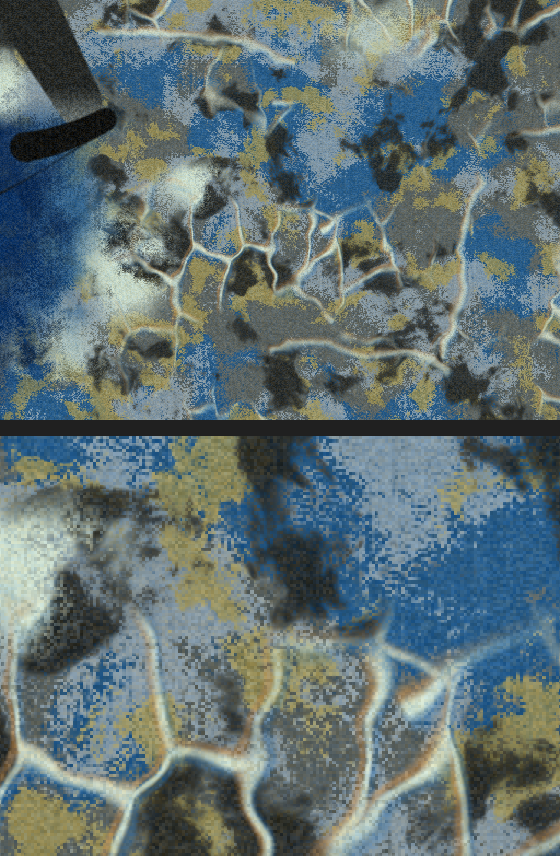
Top, the full canvas; bottom, a detail of the centre.
Write a WebGL 1 fragment shader that draws this texture.

```glsl
precision highp float;
// Sunlit rocky seabed under shallow water, with a dark limb at the upper left.
// Layered noise makes rock, sand and weed; warped cell borders and a few long
// ridges make the light veins, which get warm and cool fringes, then grain.
uniform vec2 u_resolution;

const vec3 SLATE = vec3(0.36, 0.39, 0.38);
const vec3 MIST = vec3(0.55, 0.62, 0.66);
const vec3 BLUE = vec3(0.17, 0.37, 0.54);
const vec3 NAVY = vec3(0.04, 0.17, 0.35);
const vec3 SHADOW = vec3(0.15, 0.16, 0.15);
const vec3 PALE = vec3(0.80, 0.87, 0.80);
const vec3 OLIVE = vec3(0.61, 0.57, 0.33);
const vec3 AMBER = vec3(0.72, 0.54, 0.33);

float hash(vec2 p) {
  return fract(sin(dot(p, vec2(127.1, 311.7))) * 43758.5453);
}

float noise(vec2 p) {
  vec2 i = floor(p), f = fract(p);
  f = f * f * (3.0 - 2.0 * f);
  float low = mix(hash(i), hash(i + vec2(1.0, 0.0)), f.x);
  float high = mix(hash(i + vec2(0.0, 1.0)), hash(i + 1.0), f.x);
  return mix(low, high, f.y);
}

float fbm(vec2 p) {
  float sum = 0.0, amp = 0.5;
  for (int k = 0; k < 5; k++) {
    sum += amp * noise(p);
    p = mat2(1.6, 1.2, -1.2, 1.6) * p + 7.3;
    amp *= 0.56;
  }
  return sum / 1.074;
}

vec2 wobble(vec2 p, float scale) {
  return vec2(noise(p * scale), noise(p * scale + 41.0)) - 0.5;
}

float blob(vec2 p, vec2 center, vec2 radius) {
  return 1.0 - smoothstep(0.3, 1.2, length((p - center) / radius));
}

// Distance to a tapered bar; a positive bend bows it upwards.
float bar(vec2 p, vec2 a, vec2 b, float ra, float rb, float bend) {
  vec2 ab = b - a;
  float t = clamp(dot(p - a, ab) / dot(ab, ab), 0.0, 1.0);
  vec2 spine = a + ab * t + vec2(0.0, 4.0 * bend * t * (1.0 - t));
  return length(p - spine) - mix(ra, rb, t);
}

// Difference of the two nearest cell centers: zero on a border.
float cellBorder(vec2 p) {
  vec2 i = floor(p), f = fract(p);
  float first = 9.0, second = 9.0;
  for (int y = -1; y <= 1; y++) {
    for (int x = -1; x <= 1; x++) {
      vec2 g = vec2(float(x), float(y));
      float d = length(g + vec2(hash(i + g), hash(i + g + 57.0)) - f);
      second = min(second, max(first, d));
      first = min(first, d);
    }
  }
  return second - first;
}

float veins(vec2 p, float presence) {
  float d = bar(p, vec2(1.04, 0.92), vec2(0.66, 0.74), 0.0, 0.0, -0.05);
  d = min(d, bar(p, vec2(1.36, 0.68), vec2(0.76, 0.46), 0.0, 0.0, 0.05));
  d = min(d, bar(p, vec2(0.40, 0.55), vec2(0.80, 0.24), 0.0, 0.0, 0.05));
  d = min(d, bar(p, vec2(0.66, 0.16), vec2(1.06, 0.10), 0.0, 0.0, 0.04));
  d = min(d, bar(p, vec2(0.24, 0.93), vec2(0.70, 0.86), 0.0, 0.0, 0.02));
  d = min(d, bar(p, vec2(1.14, 0.57), vec2(1.05, 0.14), 0.0, 0.0, 0.0));
  float ridge = 1.0 - smoothstep(0.002, 0.014, d);
  float web = 1.0 - smoothstep(0.01, 0.10, cellBorder(p * vec2(9.5, 5.5)));
  return max(ridge * (0.55 + 0.45 * presence), web * presence);
}

vec3 seabed(vec2 p, vec2 q, float grain) {
  float speck = 0.16 * (grain - 0.5);
  float pool = blob(q, vec2(0.84, 0.78), vec2(0.34, 0.24));
  float rock = fbm(q * 6.0) + speck - 0.13 * pool;
  vec3 col = mix(BLUE, SLATE, smoothstep(0.36, 0.45, rock));
  float haze = fbm(q * 9.0 + 13.0) + speck * 1.6;
  col = mix(col, MIST, 0.85 * smoothstep(0.51, 0.62, haze));

  // Deep water on the left, then weed and crevices.
  float edge = 0.25 + 0.25 * (p.y - 0.6) + 0.3 * (fbm(p * 8.0) - 0.5);
  float deep = (1.0 - smoothstep(-0.08, 0.05, p.x - edge))
             * (1.0 - smoothstep(0.68, 0.78, p.y)) * smoothstep(-0.1, 0.3, p.y);
  float belt = blob(q, vec2(0.50, 0.31), vec2(0.24, 0.12))
             + blob(q, vec2(0.36, 0.64), vec2(0.14, 0.20));
  float weed = fbm(q * 17.0 + 5.0) + speck + 0.09 * belt;
  col = mix(col, OLIVE, 0.8 * smoothstep(0.58, 0.67, weed));
  float crevice = fbm(q * 12.0 + 29.0) + speck * 0.7;
  crevice += 0.07 * blob(q, vec2(1.10, 0.76), vec2(0.18, 0.20));
  col = mix(col, SHADOW, 0.9 * smoothstep(0.57, 0.68, crevice));
  vec3 water = mix(NAVY, BLUE, smoothstep(0.02, 0.24, p.x + 0.3 * (haze - 0.5)));
  return mix(col, water, 0.85 * deep);
}

vec3 addLimb(vec3 col, vec2 p, float grain) {
  float blur = 0.004;
  float leg = bar(p, vec2(0.03, 1.04), vec2(0.19, 0.755), 0.080, 0.055, 0.0);
  float shoe = bar(p, vec2(0.06, 0.65), vec2(0.25, 0.715), 0.036, 0.028, -0.01);
  float strap = bar(p, vec2(-0.02, 0.53), vec2(0.24, 0.69), 0.003, 0.005, -0.01);
  vec3 skin = mix(SLATE * 1.1, SHADOW, smoothstep(0.71, 0.80, p.y));
  skin *= 0.9 + 0.2 * grain;
  col = mix(col, skin, 1.0 - smoothstep(-blur, blur, leg));
  return mix(col, SHADOW * 0.45, 1.0 - smoothstep(-blur, blur, min(shoe, strap)));
}

void main() {
  vec2 p = gl_FragCoord.xy / u_resolution.y;
  vec2 q = p + 0.045 * wobble(p, 7.0) + 0.018 * wobble(p, 32.0);
  float grain = mix(hash(floor(p * 384.0)), noise(p * 190.0), 0.4);
  vec3 col = seabed(p, q, grain);

  // Bleached sand patches with ragged rims.
  float sand = blob(q, vec2(0.31, 0.36), vec2(0.12, 0.16))
             + blob(q, vec2(0.45, 0.55), vec2(0.09, 0.06))
             + blob(q, vec2(0.00, 0.80), vec2(0.09, 0.10))
             + 0.6 * blob(q, vec2(0.13, 0.14), vec2(0.16, 0.12))
             + 0.6 * blob(q, vec2(0.92, 0.93), vec2(0.18, 0.10));
  sand *= smoothstep(0.30, 0.62, fbm(q * 14.0 + 3.0) + 0.2 * (grain - 0.5));
  col = mix(col, PALE, min(sand, 0.95));

  // Light veins: cool and warm fringes beside a pale core.
  float presence = smoothstep(0.40, 0.66, fbm(p * 5.0 + 19.0));
  presence *= smoothstep(0.20, 0.42, p.x) * (0.5 + 0.5 * noise(p * 40.0));
  vec2 split = vec2(0.006, -0.007);
  col = mix(col, BLUE * 1.2, 0.5 * veins(q - split, presence));
  col = mix(col, AMBER, 0.7 * veins(q + split, presence));
  col = mix(col, PALE * 1.06, 0.9 * veins(q, presence));

  col = addLimb(col, p, grain);
  float tint = hash(floor(p * 384.0) + 91.0) - 0.5;
  col += 0.15 * (grain - 0.5) + 0.06 * tint * vec3(1.0, 0.2, -1.0);
  gl_FragColor = vec4(clamp(col, 0.0, 1.0), 1.0);
}
```
